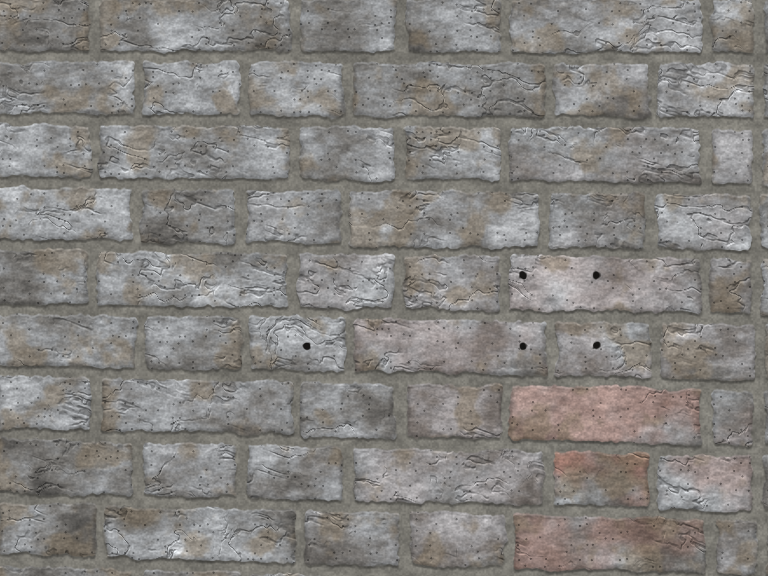
This texture is drawn by a Shadertoy shader. Its source:

```glsl
const float PERIOD = 0.712;      // one stretcher and two headers
const float TOP_OFFSET = 0.012;
const float HALF_JOINT = 0.0085;
const vec3 MORTAR = vec3(0.480, 0.472, 0.445);
const vec3 RUST = vec3(0.57, 0.41, 0.36);
const vec3 OCHRE = vec3(0.50, 0.45, 0.38);
const vec3 HOLE = vec3(0.09, 0.085, 0.08);

struct Brick { vec2 centre; vec2 halfSize; vec2 id; };

float hash(vec2 p) {
    vec3 q = fract(p.xyx * 0.1031);
    q += dot(q, q.yzx + 33.33);
    return fract((q.x + q.y) * q.z);
}

float noise(vec2 p) {
    vec2 i = floor(p), f = fract(p);
    f = f * f * (3.0 - 2.0 * f);
    return mix(mix(hash(i), hash(i + vec2(1, 0)), f.x),
               mix(hash(i + vec2(0, 1)), hash(i + vec2(1, 1)), f.x), f.y);
}

float fbm(vec2 p) {
    float sum = 0.0, amp = 0.533;
    for (int i = 0; i < 4; i++) {
        sum += amp * noise(p);
        p = mat2(1.6, 1.2, -1.2, 1.6) * p + 7.3;
        amp *= 0.5;
    }
    return sum;
}

// Bond layout: courses fan out slightly towards the right
Brick findBrick(vec2 p) {
    float pitch = 0.1094 + 0.003 * p.x;
    float row = floor((p.y + TOP_OFFSET) / pitch);
    bool odd = mod(row, 2.0) > 0.5;
    float start = (odd ? 0.604 : 0.168) + 0.012 * (hash(vec2(row, 5.0)) - 0.5);
    float u = (p.x - start) / PERIOD;
    float cycle = floor(u);
    u -= cycle;
    float part = step(0.49, u) + step(0.745, u);
    float left = part < 0.5 ? 0.0 : 0.235 + 0.255 * part;
    float right = 0.49 + 0.255 * part;
    left = start + (cycle + left) * PERIOD;
    right = start + (cycle + right) * PERIOD;

    // Narrow closer near the right end of even courses
    float split = left + 0.09;
    if (!odd && left > 1.15) {
        if (p.x < split) right = split;
        else { left = split; part += 3.0; }
    }
    vec2 id = vec2(cycle * 7.0 + part, row) + 20.0;
    vec2 vary = vec2(hash(id + 3.1), hash(id + 8.7));
    vec2 centre = vec2(0.5 * (left + right), (row + 0.5) * pitch - TOP_OFFSET);
    vec2 halfSize = 0.5 * vec2(right - left, pitch) - HALF_JOINT - 0.002 * vary;
    return Brick(centre + 0.003 * (vary.yx - 0.5), halfSize, id);
}

float brickDistance(vec2 p, Brick b) {
    vec2 q = abs(p - b.centre) - b.halfSize + 0.005;
    float box = length(max(q, 0.0)) + min(max(q.x, q.y), 0.0) - 0.005;
    return box + 0.014 * (fbm(p * 28.0 + b.id) - 0.5) + 0.004 * (noise(p * 130.0) - 0.5);
}

// Wavy creases, broken up by patches
float crease(vec2 p, vec2 seed) {
    vec2 q = p * vec2(13.0, 36.0) + seed * 3.7 + 2.5 * fbm(p * 16.0 + seed);
    float patches = smoothstep(0.40, 0.58, fbm(p * 11.0 + seed * 1.9));
    return patches * (1.0 - smoothstep(0.0, 0.05, abs(fbm(q) - 0.5)));
}

float relief(vec2 p, vec2 seed) {
    return 0.7 * fbm(p * vec2(45.0, 80.0) + seed) - 0.3 * crease(p, seed);
}

// Small round pits scattered on a jittered grid
float pits(vec2 p, float scale) {
    vec2 cell = floor(p * scale);
    vec2 spot = 0.3 + 0.4 * vec2(hash(cell + 1.7), hash(cell + 9.2));
    float radius = 0.22 * step(0.82, hash(cell));
    return 1.0 - smoothstep(radius * 0.4, radius + 0.001, length(fract(p * scale) - spot));
}

vec3 brickColour(vec2 p, Brick b) {
    float broad = fbm(p * 13.0 + b.id * 2.3);
    float tone = 0.575 + 0.07 * (hash(b.id) - 0.5) + 0.50 * (broad - 0.5);
    tone += 0.22 * (fbm(p * vec2(45.0, 70.0)) - 0.5) - 0.035 * smoothstep(0.5, 0.9, p.y);
    vec3 colour = tone * mix(vec3(1.02, 1.0, 0.97), vec3(0.985, 1.0, 1.015), smoothstep(0.40, 0.62, tone));

    // Rusty bricks gather at the lower right
    vec2 away = b.centre - vec2(1.048, 0.826);
    float warmth = 0.65 * exp(-130.0 * dot(away, away));
    warmth += 0.45 * hash(b.id + 4.4) * exp(-5.0 * dot(away, away));
    colour = mix(colour, RUST * (0.65 + 0.7 * broad), warmth * smoothstep(0.3, 0.6, fbm(p * 9.0 + b.id)));
    float stain = smoothstep(0.54, 0.70, fbm(p * 17.0 + b.id * 5.1));
    colour = mix(colour, OCHRE, 0.55 * stain);

    float slope = relief(p, b.id) - relief(p - vec2(0.001, 0.003), b.id);
    colour *= 1.0 + 0.75 * slope - 0.17 * crease(p, b.id);
    return colour * (1.0 - 0.35 * pits(p, 85.0));
}

// Drilled holes in two lines across neighbouring courses
float drillDistance(vec2 p) {
    float d = 1.0;
    for (int i = 0; i < 5; i++) {
        float column = float(i / 2);
        float x = 1.036 - 0.128 * column - 0.1235 * column * (column - 1.0);
        d = min(d, length(p - vec2(x, 0.600 - 0.122 * float(i % 2))) - 0.0065);
    }
    return d + 0.003 * (noise(p * 180.0) - 0.5);
}

void mainImage(out vec4 fragColor, in vec2 fragCoord) {
    float px = 1.0 / iResolution.y;
    vec2 p = vec2(fragCoord.x, iResolution.y - fragCoord.y) * px;
    vec2 above = p - vec2(0.0, 0.0045);
    Brick b = findBrick(p);
    float d = brickDistance(p, b);
    float dAbove = brickDistance(above, findBrick(above));

    // Sandy mortar, shaded under each brick
    vec3 mortar = MORTAR * (0.82 + 0.36 * fbm(p * vec2(35.0, 60.0)));
    mortar *= 1.0 - 0.32 * smoothstep(0.003, -0.003, dAbove);

    // Weathered face with a pale upper lip and dull rim
    vec3 face = brickColour(p, b);
    face *= 1.0 - 0.16 * smoothstep(-0.009, -0.001, d);
    face += 0.13 * smoothstep(-0.001, 0.003, dAbove);

    vec3 colour = mix(face, mortar, smoothstep(-px, px, d));
    colour = mix(colour, HOLE, smoothstep(px, -px, drillDistance(p)));
    colour *= 1.0 + 0.16 * (noise(p * 330.0) - 0.5) + 0.10 * (noise(p * 170.0) - 0.5);
    fragColor = vec4(clamp(colour, 0.0, 1.0), 1.0);
}
```
